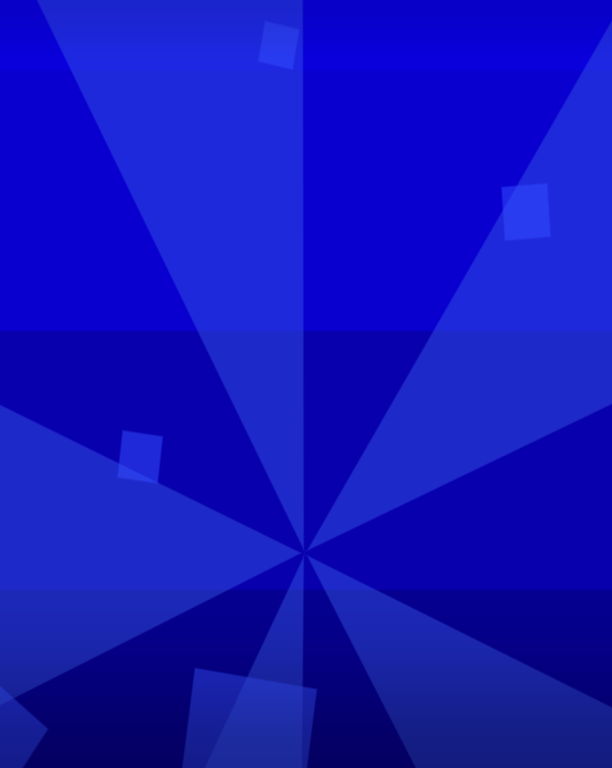
A Shadertoy shader for this background:

```glsl
// Pale rays fan out from a low centre over stacked blue bands, with tilted
// translucent tiles on top. Rays are wedge distances, tiles are rotated box
// distances, and a vertical shade dims the top and bottom.

// Coverage of a shape from its signed distance, about one pixel soft
float cover(float d) {
    float px = 1.3 / iResolution.y;
    return smoothstep(-px, px, -d);
}

vec2 rotate(vec2 p, float a) {
    float c = cos(a), s = sin(a);
    return vec2(c * p.x + s * p.y, c * p.y - s * p.x);
}

// Signed distance to a wedge that opens along +x
float wedge(vec2 p, float halfAngle) {
    return abs(p.y) * cos(halfAngle) - p.x * sin(halfAngle);
}

float square(vec2 p, float halfSize) {
    p = abs(p) - halfSize;
    return max(p.x, p.y);
}

void mainImage(out vec4 fragColor, in vec2 fragCoord) {
    vec2 p = fragCoord / iResolution.y;
    p.x += 0.5 * (0.7969 - iResolution.x / iResolution.y);

    // Horizontal bands, darker towards the bottom
    vec3 color = vec3(0.02, 0.0, 0.56);
    color = mix(color, vec3(0.03, 0.0, 0.68), cover(0.232 - p.y));
    color = mix(color, vec3(0.035, 0.0, 0.815), cover(0.569 - p.y));
    color = mix(color, vec3(0.035, 0.0, 0.87), cover(0.909 - p.y));

    // Rays: direction and half angle in degrees
    vec2 rays[5] = vec2[5](vec2(42.9, 17.2), vec2(103.0, 12.9),
        vec2(180.3, 26.5), vec2(257.2, 12.3), vec2(315.3, 18.2));
    for (int i = 0; i < 5; i++) {
        vec2 ray = radians(rays[i]);
        vec2 q = rotate(p - vec2(0.3966, 0.2799), ray.x);
        q.x -= 0.0045; // small gap around the centre
        color = mix(color, vec3(0.23, 0.37, 0.93), 0.43 * cover(wedge(q, ray.y)));
    }

    // Tiles: centre, half size, tilt in degrees
    vec4 tiles[5] = vec4[5](vec4(0.363, 0.941, 0.0228, -11.4),
        vec4(0.685, 0.724, 0.0299, 4.2), vec4(0.1825, 0.405, 0.0264, -7.3),
        vec4(0.3215, 0.0235, 0.0803, -8.4), vec4(-0.0286, 0.0365, 0.0651, -37.4));
    for (int i = 0; i < 5; i++) {
        vec4 tile = tiles[i];
        vec2 q = (p - tile.xy) / vec2(1.0, 1.17); // stretched upwards
        float d = square(rotate(q, radians(tile.w)), tile.z);
        color = mix(color, vec3(0.2, 0.3, 1.0), 0.53 * cover(d));
    }

    // Shade at the lower and upper edges
    color *= mix(0.68, 1.0, smoothstep(-0.02, 0.23, p.y));
    color *= 1.0 - 0.1 * smoothstep(0.9, 1.0, p.y);
    fragColor = vec4(color, 1.0);
}
```
